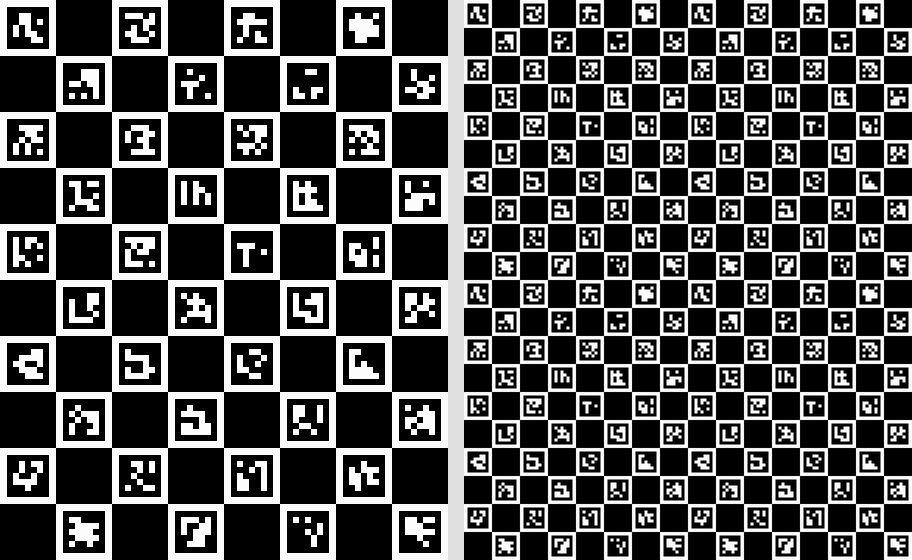
Left: one tile. Right: repeated 2 by 2.
Give the GLSL for this pattern, as a Shadertoy shader.

```glsl
// Calibration checkerboard: black squares alternate with white squares, and each
// white square holds a black marker with a 5 x 5 grid of random white modules.
// Everything is a step pattern per cell, smoothed by averaging over each pixel.

const vec2 BOARD_CELLS = vec2(8.0, 10.0);  // squares across and down
const float MARKER_SIZE = 0.75;            // marker width within a square
const float MARKER_MODULES = 7.0;          // modules per side, black rim included
const float DATA_MODULES = 5.0;            // modules per side that carry bits
const float BIT_DENSITY = 0.52;            // share of white modules
const int SAMPLES = 5;                     // samples per pixel side

const vec3 INK = vec3(0.0);
const vec3 PAPER = vec3(0.99);

float hash(vec2 p) {
    return fract(sin(dot(p, vec2(127.1, 311.7))) * 43758.5453);
}

// 1 inside the centred square of the given half width
float insideSquare(vec2 p, float halfWidth) {
    return step(max(abs(p.x), abs(p.y)), halfWidth);
}

// Random white modules inside the black rim; p is centred, in module units
float markerBits(vec2 p, vec2 cell) {
    vec2 module = floor(p + 0.5 * DATA_MODULES);
    float bit = step(hash(cell * DATA_MODULES + module + 0.5), BIT_DENSITY);
    return bit * insideSquare(p, 0.5 * DATA_MODULES);
}

// White square with its marker; p runs from -0.5 to 0.5
float markerSquare(vec2 p, vec2 cell) {
    float rim = insideSquare(p, 0.5 * MARKER_SIZE);
    float bits = markerBits(p * MARKER_MODULES / MARKER_SIZE, cell);
    return mix(1.0, bits, rim);
}

// Whole board; uv covers 0 to 1 and wraps
float board(vec2 uv) {
    vec2 grid = fract(uv) * BOARD_CELLS;
    vec2 cell = floor(grid);
    float isMarker = mod(cell.x + cell.y, 2.0);
    return isMarker * markerSquare(grid - cell - 0.5, cell);
}

// Mean paper coverage over the area of one pixel
float boardCoverage(vec2 fragCoord, vec2 resolution) {
    float sum = 0.0;
    for (int j = 0; j < SAMPLES; j++) {
        for (int i = 0; i < SAMPLES; i++) {
            vec2 offset = (vec2(i, j) + 0.5) / float(SAMPLES) - 0.5;
            sum += board((fragCoord + offset) / resolution);
        }
    }
    return sum / float(SAMPLES * SAMPLES);
}

void mainImage(out vec4 fragColor, in vec2 fragCoord) {
    float coverage = boardCoverage(fragCoord, iResolution.xy);
    fragColor = vec4(mix(INK, PAPER, coverage), 1.0);
}
```
